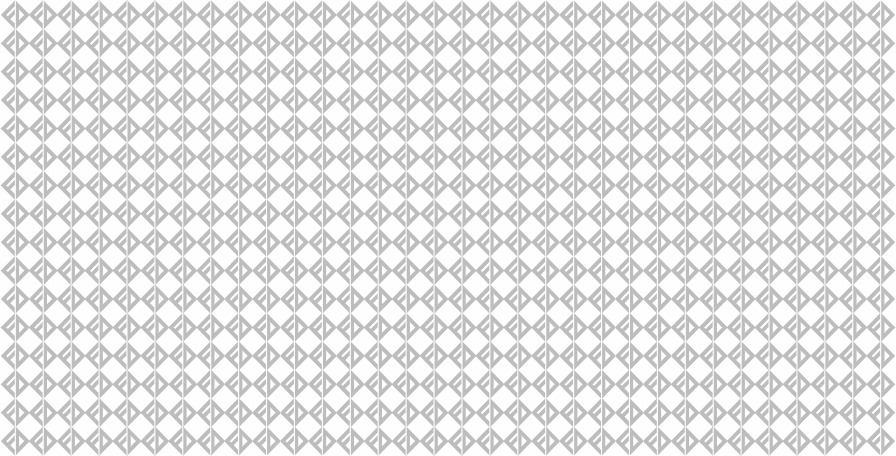
A WebGL 2 fragment shader for this pattern:

```glsl
#version 300 es
precision highp float;
// Grid of 32 by 16 grey diamonds on white, each split by a thin upright gap.
// The right half is a hollow triangle, the left half a stem with two slanted
// arms; both are built from distances to the edges of the diamond.
uniform vec2 u_resolution;
out vec4 fragColor;

// Signed distance to one diamond centred on the origin, in cell units
float splitDiamond(vec2 p) {
    float side = abs(p.x);
    float fromTop = (0.52 - side - p.y) * 0.7071;
    float fromBottom = (0.52 - side + p.y) * 0.7071;
    float triangle = max(0.02 - side, -min(fromTop, fromBottom));

    // Right: band along all three edges
    float band = min(min(fromTop, fromBottom) - 0.14, side - 0.135);

    // Left: stem on the lower edge, arms parallel to the upper edge
    float arms = min(fromTop - 0.14, abs(fromTop - 0.28) - 0.065);
    float stem = fromBottom - 0.14;

    return max(triangle, p.x > 0.0 ? band : min(stem, arms));
}

void main() {
    vec2 grid = vec2(32.0, 16.0);
    vec2 uv = gl_FragCoord.xy / u_resolution;

    // Narrow margin around the whole grid
    vec2 p = ((uv - 0.5) / 0.997 + 0.5) * grid;
    float pixel = grid.y / (0.997 * u_resolution.y);

    // Neighbouring tips overlap a little, so look at the cells around
    float ink = 0.0;
    for (int j = -1; j <= 1; j++) {
        for (int i = -1; i <= 1; i++) {
            vec2 cell = floor(p) + vec2(i, j);
            if (any(lessThan(cell, vec2(0.0))) ||
                any(greaterThanEqual(cell, grid))) continue;
            float d = splitDiamond(p - cell - 0.5);
            ink = max(ink, clamp(0.5 - d / pixel, 0.0, 1.0));
        }
    }

    vec3 paper = vec3(0.996);
    vec3 grey = vec3(0.74);
    fragColor = vec4(mix(paper, grey, ink), 1.0);
}
```
